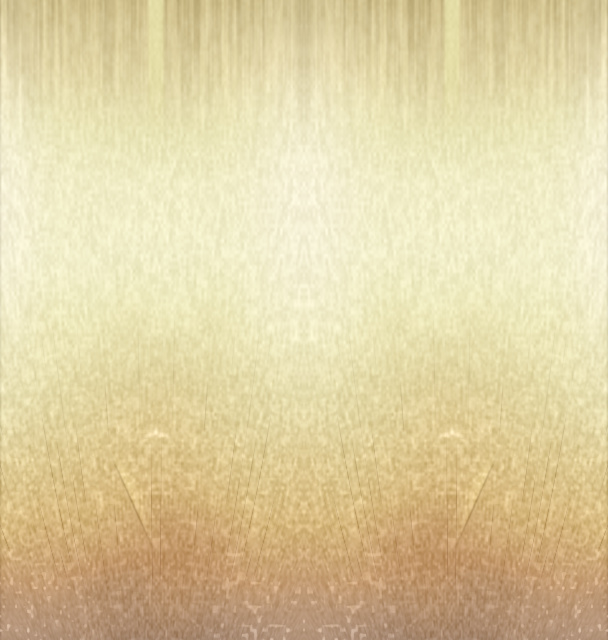
This background is drawn by a Shadertoy shader. Its source:

```glsl
float hash(vec2 p) {
    p = fract(p * vec2(0.1031, 0.1137));
    p += dot(p, p.yx + 33.33);
    return fract((p.x + p.y) * p.x * 7.31 + p.y * 3.7);
}

float noise(vec2 p) {
    vec2 i = floor(p), f = fract(p);
    f = f * f * (3.0 - 2.0 * f);
    return mix(mix(hash(i), hash(i + vec2(1, 0)), f.x),
               mix(hash(i + vec2(0, 1)), hash(i + vec2(1, 1)), f.x), f.y);
}

// Soft elliptical spot
float spot(vec2 p, vec2 centre, vec2 size) {
    vec2 d = (p - centre) / size;
    return exp(-dot(d, d));
}

// Vertical ramp, from the top down
vec3 ramp(float t) {
    vec3 stops[11] = vec3[11](
        vec3(.81, .75, .55), vec3(.88, .83, .64), vec3(.92, .90, .72),
        vec3(.945, .93, .78), vec3(.945, .935, .79), vec3(.93, .91, .73),
        vec3(.89, .85, .65), vec3(.87, .79, .57), vec3(.84, .72, .49),
        vec3(.77, .60, .42), vec3(.63, .51, .42));
    float x = clamp(t, 0.0, 1.0) * 10.0;
    int i = min(int(x), 9);
    return mix(stops[i], stops[i + 1], x - float(i));
}

void mainImage(out vec4 fragColor, in vec2 fragCoord) {
    vec2 uv = fragCoord / iResolution.xy;
    float t = 1.0 - uv.y;
    vec2 p = vec2(abs(uv.x - 0.5), t);     // mirrored halves
    float seam = abs(p.x - 0.243);         // second fold inside each half
    float column = cos(seam * 12.6);       // 1 at the seam, -1 at the sides
    float top = 1.0 - smoothstep(0.06, 0.26, t);
    float low = smoothstep(0.42, 0.75, t);

    // Arched base colour
    float arch = 0.03 * column * smoothstep(0.4, 0.6, t) * (1.0 - smoothstep(0.88, 1.0, t));
    float cloud = noise(p * vec2(14.0, 12.0)) - 0.5;
    vec3 col = ramp(t + arch + 0.035 * cloud * smoothstep(0.0, 0.2, t));

    // Pale glow along the centre and the outer sides
    float glow = spot(p, vec2(0.0, 0.32), vec2(0.085, 0.22))
               + spot(p, vec2(0.5, 0.32), vec2(0.06, 0.25));
    col = mix(col, vec3(.97, .95, .87), 0.65 * glow);

    // Hanging threads and the bright band at the top
    float thread = noise(vec2(p.x * 150.0, t * 5.0)) * 0.6
                 + noise(vec2(p.x * 300.0 + 40.0, t * 9.0)) * 0.4;
    float fringe = 1.0 - smoothstep(0.03, 0.12 + 0.18 * noise(vec2(p.x * 70.0, 3.0)), t);
    col += vec3(.15, .16, .16) * (thread - 0.53) * max(top, fringe);
    float band = 1.0 - smoothstep(0.008, 0.017, seam);
    col = mix(col, vec3(.92, .90, .68), 0.75 * band * (1.0 - smoothstep(0.08, 0.25, t)));

    // Brown shade, light wedge and small crests around the seam
    col = mix(col, vec3(.73, .55, .37), 0.5 * spot(p, vec2(0.215, 0.86), vec2(0.05, 0.07)));
    float wedgeEdge = p.x - mix(0.308, 0.248, (t - 0.723) / 0.127);
    float wedge = smoothstep(0.70, 0.75, t) * (1.0 - smoothstep(0.80, 0.88, t));
    float inside = smoothstep(-0.035, 0.0, wedgeEdge) * (1.0 - smoothstep(0.0, 0.004, wedgeEdge));
    col += vec3(.05, .06, .05) * inside * wedge;
    col -= 0.09 * wedge * exp(-pow((wedgeEdge - 0.004) / 0.002, 2.0));
    for (int i = 0; i < 2; i++) {
        float k = float(i);
        vec2 d = p - vec2(0.243 + 0.075 * k, 0.677 - 0.016 * k);
        float curve = d.y - 14.0 * d.x * d.x;
        float crest = exp(-pow(curve / 0.006, 2.0) - pow(d.x / 0.022, 2.0));
        col += vec3(.12, .13, .17) * crest * (1.0 - 0.5 * k) * (0.5 + noise(p * 180.0));
    }

    // Fibres fan out from a point below the lower edge
    vec2 ray = vec2(seam, 1.17 - t);
    float fan = seam / (0.12 + 0.6 * (1.0 - exp(-ray.y * 1.4)));
    float radius = length(ray);
    float fibre = noise(vec2(fan * 110.0, radius * 60.0)) - 0.5;
    float weave = noise(vec2(fan * 75.0, radius * 190.0)) - 0.5;
    float grain = noise(p * vec2(240.0, 170.0)) - 0.5;
    col += vec3(.055, .06, .08) * fibre * mix(0.75, 1.0, low);
    col += vec3(.09, .10, .12) * weave * low;
    col += vec3(.045, .05, .065) * grain * (1.0 - 0.5 * top);

    // Sparse dark creases along the fan
    float cell = fan * 24.0;
    float crease = exp(-pow((fract(cell) - 0.5) / 0.05, 2.0));
    crease *= smoothstep(0.5, 0.8, noise(vec2(floor(cell) * 7.3, t * 11.0)));
    col -= vec3(.08, .09, .08) * crease * low * (1.0 - smoothstep(0.86, 0.95, t));

    // Rosy grey lower corners with light flecks
    float corner = smoothstep(0.82, 1.0, t) * (0.5 - 0.5 * column);
    col = mix(col, vec3(.76, .64, .54), 0.5 * corner);
    float fleck = smoothstep(0.66, 0.92, noise(p * vec2(150.0, 135.0) + 17.0));
    col += vec3(.15, .16, .17) * fleck * (corner + 0.25 * low * (1.0 - corner));

    // Thin shaded outer edge
    col -= 0.07 * smoothstep(0.496, 0.5, p.x);
    fragColor = vec4(clamp(col, 0.0, 1.0), 1.0);
}
```
